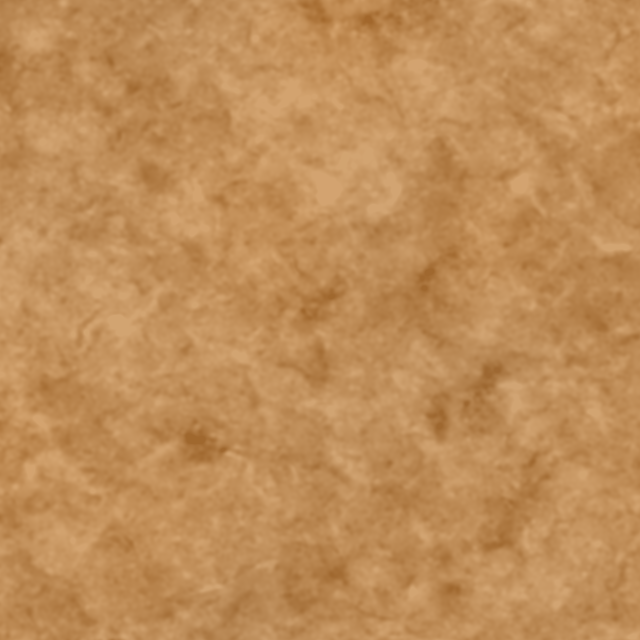
Give the GLSL for this texture, as a WebGL 1 fragment shader.

```glsl
precision highp float;
// Aged tan parchment: cloudy mottling, fine fibrous grain and smudged brown creases.
uniform vec2 u_resolution;

vec3 hash3(vec2 cell) {
  vec3 q = vec3(dot(cell, vec2(127.1, 311.7)),
                dot(cell, vec2(269.5, 183.3)),
                dot(cell, vec2(419.2, 371.9)));
  return fract(sin(q) * 43758.547);
}

// Cellular noise: every cell scatters one soft, turned, stretched fleck that is
// light or dark. The sum has zero mean and roughly unit deviation.
float flecks(vec2 p, float stretch) {
  vec2 cell = floor(p);
  float sum = 0.0;
  for (int j = -1; j <= 1; j++) {
    for (int i = -1; i <= 1; i++) {
      vec2 id = cell + vec2(float(i), float(j));
      vec3 rnd = hash3(id);
      float tone = hash3(id + 57.3).x * 2.0 - 1.0;
      float angle = (rnd.z - 0.5) * 2.2;
      vec2 d = p - id - rnd.xy;
      vec2 axis = vec2(cos(angle), sin(angle));
      d = vec2(dot(d, axis), dot(d, vec2(-axis.y, axis.x)) * stretch);
      float falloff = max(0.0, 1.0 - dot(d, d));
      sum += tone * falloff * falloff * falloff;
    }
  }
  return sum * 2.6 * sqrt(stretch);
}

void main() {
  vec2 p = gl_FragCoord.xy / min(u_resolution.x, u_resolution.y);

  // Ragged edges: bend the sheet slightly before any layer is drawn.
  vec2 bent = p + 0.009 * vec2(flecks(p * 17.0 + 3.1, 1.0), flecks(p * 17.0 + 41.7, 1.0));
  bent += 0.003 * vec2(flecks(p * 45.0 + 13.1, 1.0), flecks(p * 45.0 + 91.7, 1.0));

  // Clouds, from broad to small.
  float clouds = 0.44 * flecks(bent * 3.5 + 11.3, 1.2)
               + 0.54 * flecks(bent * 8.0 + 23.9, 1.7)
               + 0.54 * flecks(bent * 16.0 + 37.1, 1.9);

  // Fibrous grain.
  float grain = 0.45 * flecks(bent * 33.0 + 5.7, 1.9)
              + 0.37 * flecks(p * 68.0 + 61.3, 1.5)
              + 0.21 * flecks(p * 125.0 + 19.9, 1.0);

  // Long sparse creases, broken up by the grain.
  float crease = smoothstep(1.0, 4.0, flecks(bent * 6.0 + 83.1, 3.2));
  crease *= 1.9 - 0.8 * grain;

  float tone = clamp(clouds + grain - crease + 0.1, -3.6, 2.4);
  vec3 color = vec3(0.745, 0.548, 0.339) + tone * vec3(0.033, 0.039, 0.043);

  // Slow, faint drift between rusty and pinkish patches.
  float rust = flecks(bent * 4.5 + 71.9, 1.0);
  color += rust * vec3(0.003, -0.001, -0.005);

  gl_FragColor = vec4(color, 1.0);
}
```
